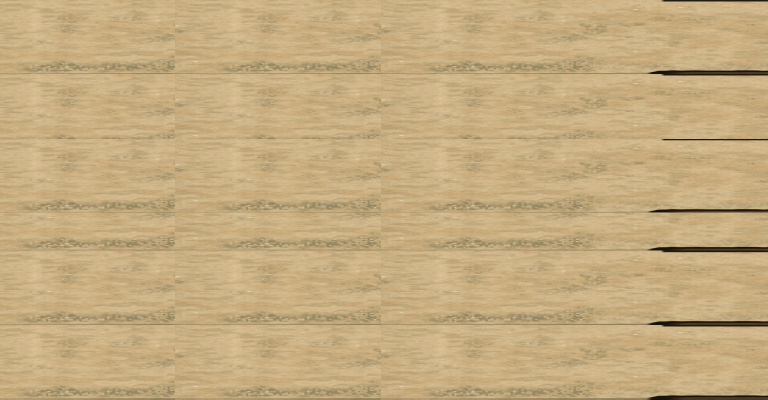
Give the GLSL for this texture, as a WebGL 1 fragment shader.

```glsl
precision highp float;
// Pale wooden boards: one weathered plank repeated in three columns and six cropped rows, with dark gaps at right.
uniform vec2 u_resolution;

const vec2 SHEET = vec2(768.0, 400.0); // layout units across the canvas
const vec3 PALE = vec3(0.82, 0.72, 0.545);
const vec3 TAN = vec3(0.73, 0.635, 0.46);
const vec3 WARM = vec3(0.77, 0.635, 0.43);
const vec3 MOSS = vec3(0.53, 0.49, 0.35);
const vec3 CHALK = vec3(0.90, 0.87, 0.76);
const vec3 GAP = vec3(0.09, 0.07, 0.04);
const vec3 GAP_BROWN = vec3(0.36, 0.27, 0.16);

float hash(vec2 p) {
  return fract(sin(dot(p, vec2(127.1, 311.7))) * 43758.5453);
}

float noise(vec2 p) {
  vec2 i = floor(p);
  vec2 f = fract(p);
  f = f * f * (3.0 - 2.0 * f);
  float low = mix(hash(i), hash(i + vec2(1.0, 0.0)), f.x);
  float high = mix(hash(i + vec2(0.0, 1.0)), hash(i + 1.0), f.x);
  return mix(low, high, f.y);
}

float fbm(vec2 p) {
  float sum = 0.0;
  float weight = 0.5;
  for (int i = 0; i < 4; i++) {
    sum += weight * noise(p);
    p = p * 2.03 + 17.3;
    weight *= 0.5;
  }
  return sum / 0.9375;
}

// Soft window that is one between a and b.
float band(float v, float a, float b, float soft) {
  return smoothstep(a - soft, a + soft, v) * (1.0 - smoothstep(b - soft, b + soft, v));
}

// Column joins: each column restarts the plank from its left end.
float plankX(float x) {
  if (x < 175.0) return x + 25.0;
  return x < 381.0 ? x - 175.0 : x - 381.0;
}

// Row joins, measured downwards; the second row loses its foot, the fourth its head.
float plankY(float y) {
  if (y < 74.0) return y;
  if (y < 139.0) return y - 74.0;
  if (y < 212.5) return y - 138.8;
  if (y < 250.5) return y - 176.5;
  return y < 325.0 ? y - 250.7 : y - 325.0;
}

// Sparse elongated chalk flecks, one per chosen cell.
float flecks(vec2 p, vec2 cell, float density) {
  vec2 id = floor(p / cell);
  vec2 q = fract(p / cell) - 0.5;
  q.y += (hash(id + 4.7) - 0.5) * 0.4;
  float shape = 1.0 - smoothstep(0.12, 0.42, length(q * vec2(1.0, 1.5)));
  return shape * step(1.0 - density, hash(id + 9.1));
}

vec3 woodGrain(vec2 p) {
  float broad = fbm(p * vec2(0.022, 0.13) + 3.0);
  float streak = fbm(p * vec2(0.055, 0.42) + 31.0);
  float fibre = noise(p * vec2(0.22, 1.1) + 8.0);
  vec3 color = mix(PALE, WARM, 0.55 * smoothstep(0.45, 0.75, broad));
  color = mix(color, TAN, 0.75 * smoothstep(0.46, 0.74, streak));
  color += 0.045 * (fibre - 0.5) + 0.03 * (noise(p * vec2(0.6, 0.9)) - 0.5);
  // Pale upright smear and a darker left end
  color += 0.025 * band(p.x, 56.0, 66.0, 4.0) * band(p.y, 2.0, 54.0, 8.0);
  return color - 0.025 * exp(-p.x / 25.0);
}

// Grey-green worn patches, heaviest along the lower edge.
vec3 weathering(vec3 color, vec2 p) {
  float crest = 55.0 + 11.0 * noise(vec2(p.x * 0.035, 2.0));
  float foot = band(p.y, crest, 72.0, 2.0) * band(p.x, 48.0, 215.0, 18.0);
  foot = max(foot, 0.45 * band(p.y, 63.0, 71.0, 3.0) * smoothstep(190.0, 240.0, p.x));
  float upper = band(p.y, 15.0, 44.0, 5.0) * smoothstep(0.56, 0.74, fbm(p * vec2(0.032, 0.16) + 57.0));
  float wear = max(foot * smoothstep(0.22, 0.55, fbm(p * vec2(0.04, 0.22) + 12.0)), 0.65 * upper);
  float speckle = smoothstep(0.3, 0.75, noise(p * vec2(0.36, 0.75) + 5.0));
  color = mix(color, MOSS, wear * (0.18 + 0.6 * speckle));
  color = mix(color, CHALK, 0.7 * wear * flecks(p, vec2(4.5, 2.0), 0.22));
  return mix(color, CHALK, 0.75 * flecks(p + 2.0, vec2(9.0, 2.6), 0.012));
}

// Hairline under the plank, and the open gaps at its far right end.
vec3 joints(vec3 color, vec2 p) {
  float hairline = smoothstep(72.6, 73.6, p.y) * (0.25 + 0.35 * smoothstep(20.0, 230.0, p.x));
  color = mix(color, MOSS * 0.75, hairline);
  float lip = 72.8 - 2.6 * smoothstep(264.0, 280.0, p.x) + 0.6 * noise(vec2(p.x * 0.12, 6.0));
  float lower = smoothstep(lip - 0.5, lip + 0.5, p.y) * smoothstep(264.0, 272.0, p.x);
  float glow = smoothstep(71.6, 72.8, p.y) * smoothstep(280.0, 310.0, p.x);
  vec3 inside = mix(GAP, GAP_BROWN, glow * (0.55 + 0.45 * noise(p * vec2(0.1, 0.8))));
  color = mix(color, inside, lower);
  float upper = (1.0 - smoothstep(1.0, 2.0, p.y)) * smoothstep(279.0, 284.0, p.x);
  return mix(color, GAP, 0.95 * upper);
}

vec3 boards(vec2 p) {
  vec2 plank = vec2(plankX(p.x), plankY(p.y));
  return joints(weathering(woodGrain(plank), plank), plank);
}

void main() {
  // Four samples per pixel soften the joins
  vec3 sum = vec3(0.0);
  for (int i = 0; i < 4; i++) {
    vec2 offset = vec2(mod(float(i), 2.0), floor(float(i) / 2.0)) * 0.5 - 0.25;
    vec2 uv = (gl_FragCoord.xy + offset) / u_resolution;
    sum += boards(vec2(uv.x, 1.0 - uv.y) * SHEET);
  }
  gl_FragColor = vec4(sum * 0.25, 1.0);
}
```
